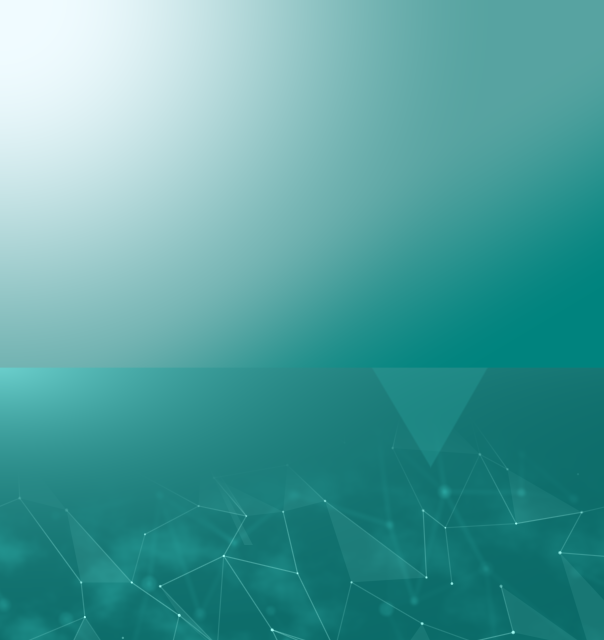
Give the GLSL for this background, as a WebGL 1 fragment shader.

```glsl
precision highp float;
uniform vec2 u_resolution;

#define HORIZON 0.4255
#define WHITE_GLOW vec3(0.94, 0.985, 1.0)
#define SKY_MID vec3(0.34, 0.64, 0.63)
#define SKY_DEEP vec3(0.0, 0.515, 0.495)
#define SEA_GLOW vec3(0.38, 0.77, 0.76)
#define SEA_DEEP vec3(0.035, 0.41, 0.40)
#define MIST vec3(0.16, 0.64, 0.62)
#define GLINT vec3(0.62, 0.97, 0.94)
#define SHARP_CELL 0.088
#define SOFT_CELL 0.12
#define LINK_SHARE 0.42

float hash(vec2 p) {
  return fract(sin(dot(p, vec2(127.1, 311.7))) * 43758.5);
}

vec2 hash2(vec2 p) {
  return vec2(hash(p), hash(p + 37.3));
}

// Gradient noise, about -0.7 to 0.7
float corner(vec2 cell, vec2 f, vec2 o) {
  float angle = 6.2832 * hash(cell + o);
  return dot(vec2(cos(angle), sin(angle)), f - o);
}

float noise(vec2 p) {
  vec2 c = floor(p), f = fract(p);
  vec2 u = f * f * f * (f * (f * 6.0 - 15.0) + 10.0);
  float low = mix(corner(c, f, vec2(0, 0)), corner(c, f, vec2(1, 0)), u.x);
  float high = mix(corner(c, f, vec2(0, 1)), corner(c, f, vec2(1, 1)), u.x);
  return mix(low, high, u.y);
}

float fbm(vec2 p) {
  float sum = 0.0, gain = 0.6;
  for (int i = 0; i < 4; i++) {
    sum += gain * noise(p);
    p = p * 2.03 + 11.7;
    gain *= 0.5;
  }
  return sum;
}

// Distance helpers
float segment(vec2 p, vec2 a, vec2 b) {
  vec2 d = b - a;
  return length(p - a - d * clamp(dot(p - a, d) / dot(d, d), 0.0, 1.0));
}

float side(vec2 p, vec2 a, vec2 b) {
  vec2 d = b - a;
  return (d.x * (p.y - a.y) - d.y * (p.x - a.x)) / length(d);
}

float facet(vec2 p, vec2 a, vec2 b, vec2 c, float soft) {
  float turn = sign(side(c, a, b));
  float inside = min(min(side(p, a, b), side(p, b, c)), side(p, c, a) ) * turn;
  inside = min(inside, min(side(p, b, c) * turn, side(p, c, a) * turn));
  return smoothstep(-soft, soft, inside);
}

float stroke(float d, float radius, float soft) {
  return 1.0 - smoothstep(radius - soft, radius + soft, d);
}

// Jittered nodes joined to their neighbours
vec2 node(vec2 id, float cell) {
  return (id + 0.08 + 0.84 * hash2(id)) * cell;
}

float link(vec2 p, vec2 a, vec2 b, float key, float radius, float soft) {
  float strength = step(key, LINK_SHARE) * (0.2 + 0.8 * fract(key * 17.0));
  return strength * stroke(segment(p, a, b), radius, soft);
}

float network(vec2 p, float cell, float radius, float soft) {
  vec2 home = floor(p / cell);
  float lines = 0.0, dots = 0.0, fills = 0.0;
  for (int j = -1; j <= 1; j++) {
    for (int i = -1; i <= 1; i++) {
      vec2 id = home + vec2(i, j);
      vec2 a = node(id, cell);
      vec2 b = node(id + vec2(1, 0), cell);
      vec2 c = node(id + vec2(0, 1), cell);
      lines += link(p, a, b, hash(id + 5.1), radius, soft);
      lines += link(p, a, c, hash(id + 9.4), radius, soft);
      lines += link(p, b, c, hash(id + 3.7), radius, soft);
      float size = radius * (1.6 + 1.4 * hash(id + 7.9));
      dots += stroke(length(p - a), size, soft) * (0.3 + 0.7 * hash(id + 2.2));
      fills += step(hash(id + 6.6), 0.22) * facet(p, a, b, c, soft);
    }
  }
  return 0.36 * lines + 0.8 * dots + 0.09 * fills;
}

vec3 sky(vec2 p) {
  float slope = 0.6 * p.x + 1.0 - p.y;
  vec3 color = mix(SKY_MID, SKY_DEEP, smoothstep(0.625, 1.03, slope));
  float reach = length(vec2(p.x / 0.45, (1.0 - p.y) / 0.436));
  return mix(color, WHITE_GLOW, 1.0 - smoothstep(0.15, 1.75, reach));
}

vec3 sea(vec2 p, float pixel) {
  float depth = HORIZON - p.y;
  float reach = length(vec2(p.x / 0.39, depth / 0.17));
  vec3 color = mix(SEA_DEEP, SEA_GLOW, exp(-pow(reach, 1.2)));
  color += 0.035 * exp(-max(depth, 0.0) / 0.06);

  // Mist and mesh rise highest right of the middle
  float crest = 0.26 + 0.09 * exp(-pow((p.x - 0.68) / 0.2, 2.0));
  float cover = 1.0 - smoothstep(crest - 0.13, crest + 0.01, p.y);
  float haze = smoothstep(-0.15, 0.5, fbm(p * vec2(8.0, 10.0) + 3.0));
  color = mix(color, MIST, cover * haze * mix(0.62, 0.3, smoothstep(0.2, 0.8, p.x)));
  color = mix(color, MIST, 0.45 * cover * network(p + 4.3, SOFT_CELL, 0.004, 0.004));
  color = mix(color, GLINT, cover * min(network(p + 1.7, SHARP_CELL, 0.0009, 0.75 * pixel), 1.0));

  // Lone drifting facet
  float shard = facet(p, vec2(0.627, 0.348), vec2(0.697, 0.312), vec2(0.673, 0.27), 0.002);
  return mix(color, MIST, 0.35 * shard);
}

void main() {
  float pixel = 1.0 / u_resolution.y;
  vec2 p = gl_FragCoord.xy * pixel;
  float above = smoothstep(HORIZON - pixel, HORIZON + pixel, p.y);
  gl_FragColor = vec4(mix(sea(p, pixel), sky(p), above), 1.0);
}
```
